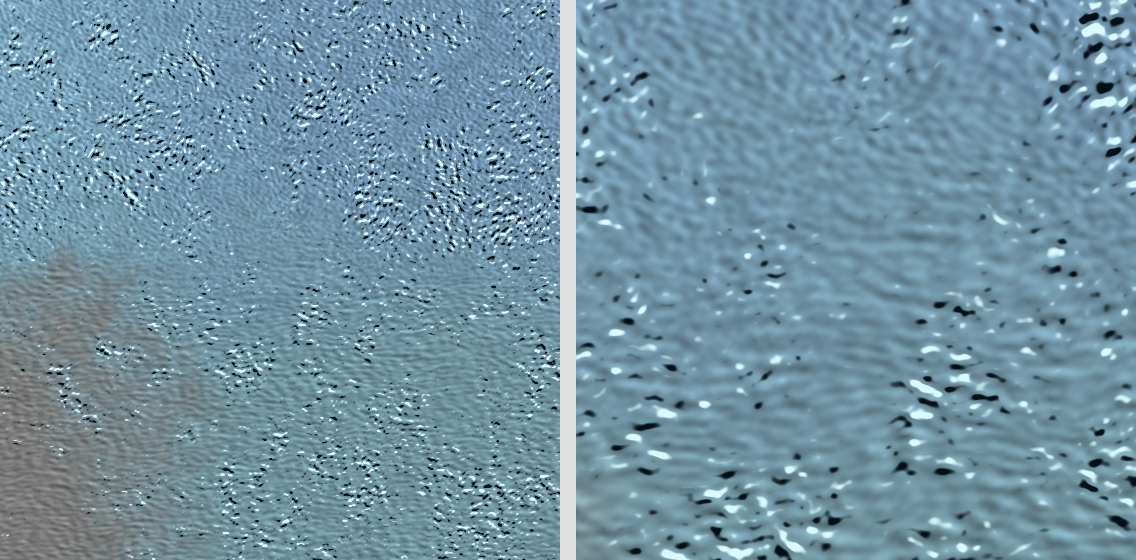
Left, the full canvas; right, a detail of the centre.
This texture is drawn by a Shadertoy shader. Its source:

```glsl
// Rippled water surface: embossed glints in patches over blue, teal and muddy shallows.
#define FINENESS 112.0
#define ROUGHNESS 0.56
#define PATCH_CONTRAST 1.25
#define GRAIN 0.10
#define DEEP_BLUE vec3(0.435, 0.57, 0.68)
#define PALE_BLUE vec3(0.47, 0.635, 0.725)
#define TEAL vec3(0.435, 0.57, 0.615)
#define MUD vec3(0.475, 0.48, 0.475)
#define GLINT vec3(0.86, 0.98, 1.0)
#define SHADOW vec3(0.01, 0.06, 0.09)

// Integer hash giving a gradient with components in -1..1
vec2 hashGradient(vec2 cell) {
    uvec2 q = uvec2(ivec2(cell)) * 1664525u + 1013904223u;
    q.x += q.y * 1664525u;
    q.y += q.x * 1664525u;
    q ^= q >> 16u;
    q.x += q.y * 1664525u;
    q.y += q.x * 1664525u;
    q ^= q >> 16u;
    return vec2(q & 65535u) / 32767.5 - 1.0;
}

float gradientNoise(vec2 p) {
    vec2 i = floor(p), f = p - i;
    vec2 u = f * f * f * (f * (f * 6.0 - 15.0) + 10.0);
    vec2 e = vec2(1.0, 0.0);
    float a = dot(hashGradient(i), f);
    float b = dot(hashGradient(i + e.xy), f - e.xy);
    float c = dot(hashGradient(i + e.yx), f - e.yx);
    float d = dot(hashGradient(i + e.xx), f - e.xx);
    return mix(mix(a, b, u.x), mix(c, d, u.x), u.y);
}

// Side-lit slope of elongated ripples running along the given angle
float ripples(vec2 uv, float angle, float stretch, float fineness) {
    float c = cos(angle), s = sin(angle);
    vec2 p = vec2(c * uv.x + s * uv.y, c * uv.y - s * uv.x);
    p *= fineness * vec2(1.0 / stretch, 1.0);
    vec2 light = vec2(0.16, 0.36);
    return 4.0 * (gradientNoise(p + light) - gradientNoise(p - light));
}

// Coarse ripples broken up by finer ones at a crossing angle
float brokenRipples(vec2 uv, float angle, float stretch) {
    float coarse = ripples(uv, angle, stretch, FINENESS);
    float crossing = ripples(uv + 5.3, angle + 0.45, 1.25, FINENESS * 1.6);
    return 0.82 * coarse + 0.62 * crossing;
}

float bump(vec2 uv, vec2 centre, vec2 size) {
    vec2 d = (uv - centre) / size;
    return exp(-dot(d, d));
}

void mainImage(out vec4 fragColor, in vec2 fragCoord) {
    vec2 uv = fragCoord / iResolution.y;

    // Slow variations and gently bent coordinates
    float broad = gradientNoise(uv * 4.0 + 17.0);
    float medium = gradientNoise(uv * 13.0 + 41.0);
    float small = gradientNoise(uv * 31.0 + 73.0);
    vec2 bend = vec2(gradientNoise(uv * 9.0 + 60.0), gradientNoise(uv * 9.0 + 90.0));
    vec2 p = uv + 0.014 * bend + 3.0;

    // Shallow muddy corner with a blotchy edge
    float blotch = 0.16 * broad + 0.14 * medium + 0.07 * small;
    float mud = 1.0 - smoothstep(0.04, 0.46, uv.x + blotch);
    mud *= 1.0 - smoothstep(0.30, 0.60, uv.y + blotch);

    // Crossed diagonal ripples above, level ripples below
    float level = 1.0 - smoothstep(0.44, 0.64, uv.y + 0.15 * broad);
    float lean = smoothstep(-0.08, 0.08, gradientNoise(uv * 7.0 + 5.0));
    float diagonal = mix(brokenRipples(p, -0.8, 1.35),
                         brokenRipples(p + 7.0, 0.5, 1.6), lean);
    float slope = mix(diagonal, brokenRipples(p + 11.0, -0.1, 1.9), level);

    // Rough and calm patches
    float rough = 0.30 * bump(uv, vec2(0.18, 0.76), vec2(0.28, 0.18));
    rough += 0.38 * bump(uv, vec2(0.82, 0.62), vec2(0.26, 0.14));
    rough += 0.16 * bump(uv, vec2(0.90, 0.14), vec2(0.25, 0.14));
    rough -= 0.22 * bump(uv, vec2(0.43, 0.60), vec2(0.15, 0.07));
    float strength = ROUGHNESS + rough - 0.22 * mud;
    strength += PATCH_CONTRAST * (0.40 * broad + 0.60 * medium + 0.55 * small);
    float relief = slope * clamp(strength, 0.32, 1.4);

    // Fine grain and long faint streaks
    float fineDiagonal = ripples(p + 23.0, -0.65, 1.5, FINENESS * 1.5);
    float fineLevel = ripples(p + 29.0, -0.06, 2.4, FINENESS * 1.3);
    float fine = mix(fineDiagonal, fineLevel, level);
    float streak = mix(gradientNoise(p * vec2(34.0, 46.0)),
                       gradientNoise(p * vec2(13.0, 88.0)), level);
    float tone = 1.0 + GRAIN * (0.75 * fine + 0.70 * relief + 1.4 * streak + 0.5 * medium);

    // Water colour
    vec3 upper = mix(PALE_BLUE, DEEP_BLUE, smoothstep(0.0, 0.6, uv.x + 0.3 * broad));
    vec3 water = mix(TEAL, upper, smoothstep(0.25, 0.80, uv.y + 0.2 * broad));
    vec3 color = mix(water, MUD, mud) * tone;

    // Shadows and glints on the steepest slopes
    color = mix(color, SHADOW, smoothstep(0.85, 2.0, -relief));
    color = mix(color, GLINT, smoothstep(0.80, 1.85, relief));
    fragColor = vec4(clamp(color, 0.0, 1.0), 1.0);
}
```
